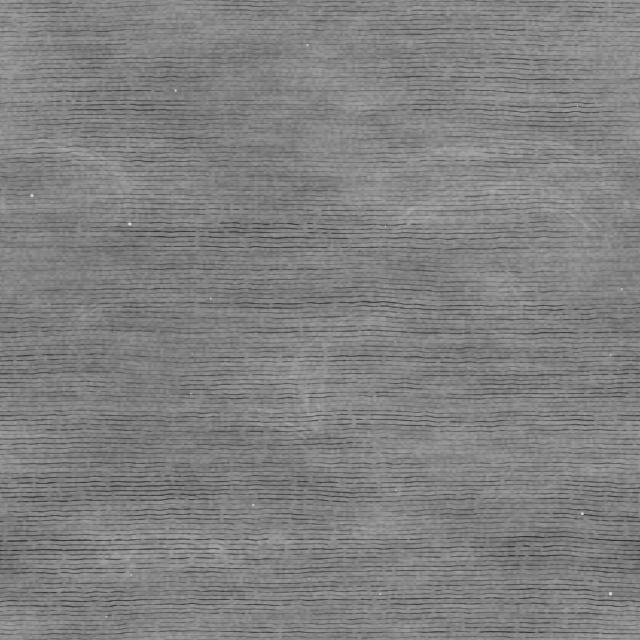
Write a Shadertoy shader that draws this texture.

```glsl
const float LINE_COUNT = 136.0;
const float LINE_HALF_WIDTH = 0.13;   // in line spacings
const float LINE_JITTER = 0.22;       // in line spacings
const float LINE_WOBBLE = 1.0;        // in line spacings
const float LINE_DEPTH = 0.27;
const float SEAM_HEIGHT = 0.652;
const float BASE_GREY = 0.532;
const float MOTTLE = 0.15;
const float STREAKS = 0.065;
const float GRAIN = 0.085;
const float SCUFF_LIGHT = 0.10;
const int SCUFF_COUNT = 9;
const float SPECK_CELLS = 16.0;
const float SPECK_CHANCE = 0.14;
const vec3 SPECK_COLOR = vec3(0.82);

float hash(vec2 p) {
    vec3 q = fract(vec3(p.xyx) * 0.1031);
    q += dot(q, q.yzx + 33.33);
    return fract((q.x + q.y) * q.z);
}

// Value noise that wraps over the unit square
float noise(vec2 uv, vec2 cells, float seed) {
    vec2 p = uv * cells;
    vec2 i = floor(p), f = fract(p);
    f = f * f * (3.0 - 2.0 * f);
    vec2 a = mod(i, cells) + seed;
    vec2 b = mod(i + 1.0, cells) + seed;
    return mix(mix(hash(a), hash(vec2(b.x, a.y)), f.x),
               mix(hash(vec2(a.x, b.y)), hash(b), f.x), f.y);
}

float fbm(vec2 uv, vec2 cells, float seed) {
    float sum = 0.0, weight = 0.5;
    for (int i = 0; i < 5; i++) {
        sum += weight * noise(uv, cells, seed + float(i) * 17.0);
        cells *= 2.0;
        weight *= 0.55;
    }
    return sum;
}

// Darkness of the broken horizontal grooves
float grooves(vec2 uv, float pixel) {
    float wobble = noise(uv, vec2(7.0, 9.0), 11.0) + 0.3 * noise(uv, vec2(60.0, 40.0), 23.0);
    float row = uv.y * LINE_COUNT + LINE_WOBBLE * (wobble - 0.65);
    float id = mod(floor(row), LINE_COUNT);
    float offset = (hash(vec2(id, 5.0)) - 0.5) * LINE_JITTER;
    float dist = abs(fract(row) - 0.5 - offset);
    float blur = 0.5 * max(pixel * LINE_COUNT, 0.08);
    float line = 1.0 - smoothstep(LINE_HALF_WIDTH - blur, LINE_HALF_WIDTH + blur, dist);

    float rowStrength = mix(0.4, 1.0, hash(vec2(id, 71.0)));
    float patches = mix(0.35, 1.0, smoothstep(0.25, 0.7, fbm(uv, vec2(4.0, 5.0), 41.0)));
    vec2 alongRow = vec2(uv.x, (id + 0.5) / LINE_COUNT);
    float longDash = smoothstep(0.05, 0.6, noise(alongRow, vec2(22.0, LINE_COUNT), 53.0));
    float shortDash = smoothstep(0.0, 0.55, noise(alongRow, vec2(130.0, LINE_COUNT), 67.0));
    float below = SEAM_HEIGHT - uv.y;
    float seam = smoothstep(-0.004, 0.002, below) * exp(-max(below, 0.0) * 45.0);
    float lower = 0.3 * (1.0 - smoothstep(0.05, 0.3, uv.y));
    return line * rowStrength * (patches + 0.5 * seam + lower) * mix(0.3, 1.0, longDash) * shortDash;
}

// Pale brushed arcs
float scuffs(vec2 uv) {
    float sum = 0.0;
    for (int i = 0; i < SCUFF_COUNT; i++) {
        float k = float(i) + 1.0;
        vec2 center = vec2(hash(vec2(k, 3.0)), hash(vec2(k, 19.0)));
        vec2 d = fract(uv - center + 0.5) - 0.5;
        d.y *= 1.4;
        float r = length(d);
        float radius = mix(0.10, 0.21, hash(vec2(k, 37.0)));
        float turn = mix(0.6, 2.5, hash(vec2(k, 59.0)));
        float facing = dot(d / max(r, 0.001), vec2(cos(turn), sin(turn)));
        float band = exp(-pow((r - radius) / 0.028, 2.0)) * smoothstep(0.1, 0.9, facing);
        vec2 polar = vec2(atan(d.y, d.x) / 6.2832 + 0.5, r);
        float bristle = noise(polar, vec2(30.0, 220.0), 83.0 + k);
        sum += band * bristle * bristle;
    }
    return sum * smoothstep(0.25, 0.65, fbm(uv, vec2(9.0), 97.0));
}

// Small scattered bright chips
float specks(vec2 uv, float pixel) {
    vec2 cell = floor(uv * SPECK_CELLS);
    vec2 spot = vec2(hash(cell + 101.0), hash(cell + 151.0)) * 0.8 + 0.1;
    float size = hash(cell + 211.0);
    float radius = mix(0.0009, 0.0028, size * size * size);
    float dist = length(uv - (cell + spot) / SPECK_CELLS);
    float chip = 1.0 - smoothstep(radius - 0.5 * pixel, radius + 0.5 * pixel, dist);
    return chip * step(hash(cell + 307.0), SPECK_CHANCE) * mix(0.5, 1.0, size);
}

void mainImage(out vec4 fragColor, in vec2 fragCoord) {
    vec2 uv = fragCoord / iResolution.xy;
    float pixel = 1.0 / iResolution.y;

    // Worn surface
    float grey = BASE_GREY;
    grey += MOTTLE * (fbm(uv, vec2(5.0, 7.0), 7.0) - 0.53);
    grey += STREAKS * (noise(uv, vec2(14.0, 150.0), 29.0) - 0.5);
    grey += GRAIN * (noise(uv, vec2(210.0, 260.0), 31.0) - 0.5);
    grey += SCUFF_LIGHT * scuffs(uv);

    // Grooves and chips
    grey -= LINE_DEPTH * grooves(uv, pixel);
    vec3 color = mix(vec3(grey), SPECK_COLOR, specks(uv, pixel));
    fragColor = vec4(clamp(color, 0.0, 1.0), 1.0);
}
```
